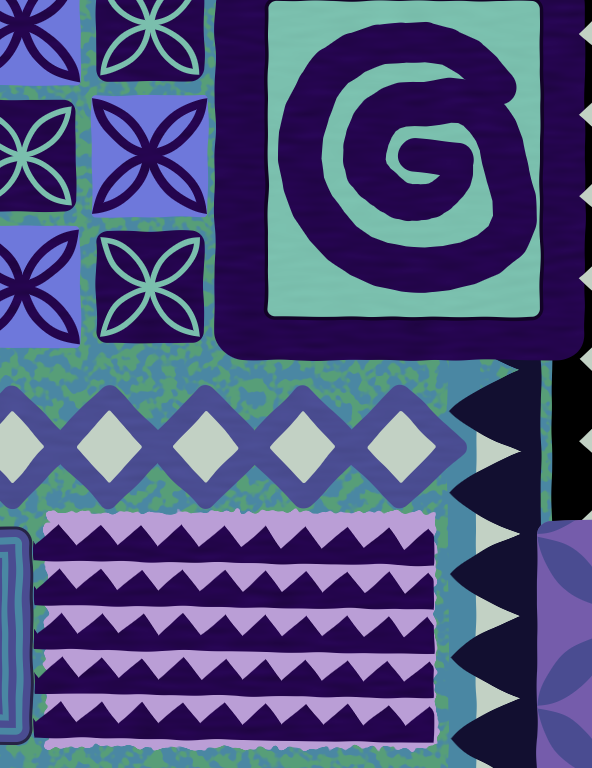
Write a Shadertoy shader that draws this pattern.

```glsl
// Painted patchwork: spiral panel, petal tiles, diamond chain and toothed borders.

const float HEIGHT = 7.68;               // canvas height in design units
const vec3 PURPLE = vec3(0.14, 0.02, 0.30);
const vec3 MINT   = vec3(0.48, 0.75, 0.68);
const vec3 INDIGO = vec3(0.29, 0.30, 0.57);
const vec3 PERI   = vec3(0.43, 0.47, 0.86);
const vec3 NAVY   = vec3(0.07, 0.06, 0.19);
const vec3 BLUE   = vec3(0.29, 0.53, 0.64);
const vec3 GREEN  = vec3(0.34, 0.62, 0.47);
const vec3 LILAC  = vec3(0.73, 0.62, 0.84);
const vec3 VIOLET = vec3(0.46, 0.36, 0.67);
const vec3 PALE   = vec3(0.76, 0.82, 0.77);
const vec2 TILE_ORIGIN = vec2(0.22, 7.43);
const vec2 TILE_STEP = vec2(1.28, -1.31);
const vec2 SPIRAL_CENTER = vec2(4.25, 6.08);
const float TAU = 6.283185;
// Spiral radius at every eighth of a turn, running clockwise and outward
const float SPIRAL_RADII[16] = float[16](0.32, 0.37, 0.42, 0.49, 0.61, 0.63, 0.56, 0.74,
                                         0.79, 1.14, 1.10, 1.17, 1.25, 1.30, 1.18, 1.04);

vec2 hash2(vec2 p) {
    p = vec2(dot(p, vec2(127.1, 311.7)), dot(p, vec2(269.5, 183.3)));
    return 2.0 * fract(sin(p) * 43758.55) - 1.0;
}

float gradientNoise(vec2 p) {
    vec2 i = floor(p), f = fract(p), u = f * f * (3.0 - 2.0 * f), e = vec2(0, 1);
    return mix(mix(dot(hash2(i), f), dot(hash2(i + e.yx), f - e.yx), u.x),
               mix(dot(hash2(i + e), f - e), dot(hash2(i + e.yy), f - e.yy), u.x), u.y);
}

float box(vec2 p, vec2 halfSize, float r) {
    vec2 q = abs(p) - halfSize + r;
    return length(max(q, 0.0)) + min(max(q.x, q.y), 0.0) - r;
}

float segment(vec2 p, vec2 a, vec2 b) {
    vec2 v = b - a;
    return length(p - a - v * clamp(dot(p - a, v) / dot(v, v), 0.0, 1.0));
}

// Lens with its long axis on x
float leaf(vec2 p, float len, float wid) {
    float r = (len * len + wid * wid) / (2.0 * wid);
    return length(vec2(p.x, abs(p.y) + r - wid)) - r;
}

vec2 diagonal(vec2 p) { return vec2(p.x + p.y, p.y - p.x) * 0.70711; }

float triangleWave(float x) { return abs(fract(x) - 0.5) * 2.0; }

vec2 spiralPoint(float t) {
    float k = t * 8.0;
    int i = int(min(k, 14.0));
    float r = mix(SPIRAL_RADII[i], SPIRAL_RADII[i + 1], smoothstep(0.0, 1.0, k - float(i)));
    return r * vec2(cos(t * TAU), -sin(t * TAU));
}

float spiral(vec2 p) {
    float d = segment(p, vec2(-0.10, 0.05), spiralPoint(0.0)) - 0.17;
    for (int i = 0; i < 60; i++) {
        float t = float(i) / 32.0;
        float halfWidth = mix(0.16, 0.22, smoothstep(0.1, 0.6, t)) - 0.04 * smoothstep(1.5, 1.9, t);
        d = min(d, segment(p, spiralPoint(t), spiralPoint(t + 1.0 / 32.0)) - halfWidth);
    }
    return d;
}

void paint(inout vec3 col, vec3 ink, float d) {
    col = mix(col, ink, clamp(0.5 - d * iResolution.y / HEIGHT, 0.0, 1.0));
}

void mainImage(out vec4 fragColor, in vec2 fragCoord) {
    vec2 flat_p = fragCoord / iResolution.y * HEIGHT;
    vec2 p = flat_p + 0.025 * vec2(gradientNoise(flat_p * 3.0), gradientNoise(flat_p * 3.0 + 40.0));
    float streak = gradientNoise(flat_p * vec2(3.0, 14.0));
    vec3 purple = PURPLE * (1.0 + 0.25 * streak);

    // Mottled ground
    float mottle = gradientNoise(flat_p * 8.0) + 0.5 * gradientNoise(flat_p * 17.0);
    vec3 col = mix(BLUE, GREEN, smoothstep(-0.10, 0.12, mottle));

    // Petal tiles in a checker
    vec2 id = clamp(round((p - TILE_ORIGIN) / TILE_STEP), vec2(0), vec2(1, 2));
    vec2 q = p - TILE_ORIGIN - id * TILE_STEP;
    bool dark = mod(id.x + id.y, 2.0) > 0.5;
    paint(col, dark ? purple : PERI, box(q, dark ? vec2(0.54, 0.56) : vec2(0.58, 0.61), dark ? 0.12 : 0.04));
    float petalLen = dark ? 0.32 : 0.36;
    float petal = leaf(diagonal(abs(q)) - vec2(petalLen + 0.02, 0), petalLen, 0.11);
    paint(col, dark ? MINT : purple, abs(petal) - (dark ? 0.028 : 0.045));

    // Right border: blue strip, pale gaps, navy scallops
    paint(col, BLUE, box(p - vec2(4.64, 2.0), vec2(0.16, 2.1), 0.0));
    paint(col, PALE, box(p - vec2(5.05, 1.7), vec2(0.29, 1.9), 0.0));
    float bump = triangleWave((p.y - 2.75) / 0.82);
    float scallop = mix(5.20, 4.50, bump * (1.5 - 0.5 * bump));
    paint(col, NAVY, max(max((scallop - p.x) * 0.55, p.x - 5.41), p.y - 4.12));
    paint(col, vec3(0), 5.52 - p.x);

    // Spiral panel in its frame
    float panel = box(p - vec2(4.04, 6.09), vec2(1.36, 1.58), 0.08);
    paint(col, purple, box(p - vec2(4.0, 6.0), vec2(1.85, 1.92), 0.28));
    paint(col, PURPLE * 0.5, panel - 0.035);
    paint(col, MINT * (1.0 + 0.04 * streak), panel);
    paint(col, purple, spiral(p - SPIRAL_CENTER));

    // Pale teeth on the far edge
    float toothY = (fract((p.y - 7.35) / 0.815 + 0.5) - 0.5) * 0.815;
    paint(col, PALE, (5.79 + 1.1 * abs(toothY) - p.x) * 0.67);

    // Violet panel with leaves
    float violet = box(p - vec2(6.37, 0.98), vec2(1.0, 1.5), 0.15);
    paint(col, VIOLET, violet);
    q = vec2(p.x - 5.36, abs((fract((p.y - 0.61) / 1.72 + 0.5) - 0.5) * 1.72));
    paint(col, INDIGO, max(violet, leaf(diagonal(q) - vec2(0.52, 0), 0.5, 0.18)));

    // Diamond chain
    float link = clamp(round((p.x - 0.12) / 0.97), 0.0, 4.0);
    q = p - vec2(0.12 + 0.97 * link, 3.21);
    if (link > 3.5 && q.x > 0.0) q.x *= 0.92;
    paint(col, INDIGO * (1.0 + 0.08 * streak), box(diagonal(q), vec2(0.465), 0.10));
    paint(col, PALE, box(diagonal(q * vec2(1.06, 0.97)), vec2(0.25), 0.02));

    // Lilac block with five saw-toothed strips
    float fray = 0.09 * gradientNoise(flat_p * 12.0);
    paint(col, LILAC, box(p - vec2(2.41, 1.38), vec2(1.95, 1.18), 0.03) + fray);
    float slopeY = p.y + 0.012 * (p.x - 2.3);
    float row = clamp(floor((slopeY - 0.27) / 0.4425), 0.0, 4.0);
    float y = slopeY - 0.27 - row * 0.4425;
    float phase = fract((p.x - 0.36) / 0.41 + 0.12 * gradientNoise(vec2(p.x * 1.5, row * 0.4)));
    float tooth = min(phase / 0.6, (1.0 - phase) / 0.4);
    float top = 0.17 + 0.21 * tooth;
    float ends = box(vec2(p.x - 2.34, y - 0.16), vec2(2.0, 0.24), 0.12);
    paint(col, purple, max(max((y - top) * 0.7, 0.01 - y), ends));

    // Nested arch at the left edge
    float arch = box(p - vec2(-0.47, 1.32), vec2(0.80, 1.09), 0.18);
    paint(col, NAVY + 0.08, arch);
    paint(col, INDIGO, arch + 0.03);
    paint(col, BLUE, abs(arch + 0.14) - 0.035);
    paint(col, BLUE, abs(arch + 0.28) - 0.03);

    fragColor = vec4(col, 1.0);
}
```
